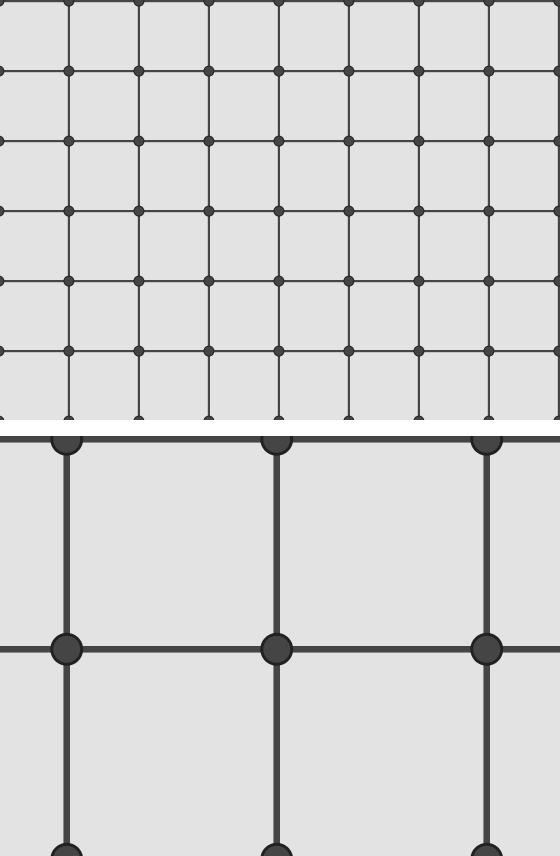
Top, the full canvas; bottom, a detail of the centre.
Write a WebGL 2 fragment shader that draws this pattern.

```glsl
#version 300 es
precision highp float;
// Pale square tiles divided by thin dark joints, with a rimmed round stud at every crossing.

// Lengths are fractions of one cell.
#define REPEATS vec2(8.0, 6.0)
#define GRID_SHIFT (-1.0 / 64.0)
#define LINE_HALF_WIDTH (1.0 / 64.0)
#define STUD_RADIUS (5.0 / 64.0)
#define RIM_WIDTH (0.9 / 64.0)
#define TILE_COLOR vec3(0.89)
#define JOINT_COLOR vec3(0.27)
#define RIM_COLOR vec3(0.13)

uniform vec2 u_resolution;
out vec4 fragColor;

// Antialiased coverage of a shape from its signed distance.
float coverage(float dist, float pixel) {
    return clamp(0.5 - dist / pixel, 0.0, 1.0);
}

void main() {
    // Cell coordinates centred on the nearest crossing.
    vec2 grid = gl_FragCoord.xy / u_resolution * REPEATS - GRID_SHIFT;
    vec2 cell = fract(grid + 0.5) - 0.5;
    vec2 pixelSize = REPEATS / u_resolution;
    float pixel = max(pixelSize.x, pixelSize.y);

    // Joints between tiles.
    float lineDist = min(abs(cell.x), abs(cell.y)) - LINE_HALF_WIDTH;
    vec3 color = mix(TILE_COLOR, JOINT_COLOR, coverage(lineDist, pixel));

    // Stud: dark rim, then the lighter face.
    float studDist = length(cell) - STUD_RADIUS;
    color = mix(color, RIM_COLOR, coverage(studDist, pixel));
    color = mix(color, JOINT_COLOR, coverage(studDist + RIM_WIDTH, pixel));

    fragColor = vec4(color, 1.0);
}
```
